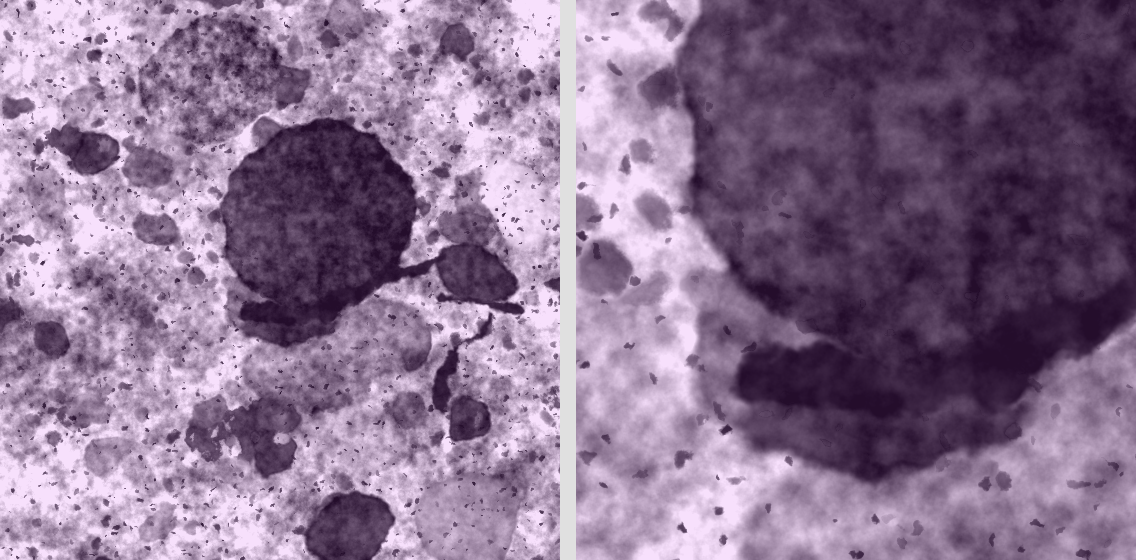
Left: the whole. Right: its middle third, enlarged.
A WebGL 2 fragment shader for this texture:

```glsl
#version 300 es
precision highp float;

uniform vec2 u_resolution;
out vec4 fragColor;

float hash(vec2 p) {
  vec3 q = fract(p.xyx * 0.1031);
  q += dot(q, q.yzx + 33.33);
  return fract((q.x + q.y) * q.z);
}

float noise(vec2 p) {
  vec2 i = floor(p), f = fract(p);
  f = f * f * (3.0 - 2.0 * f);
  return mix(mix(hash(i), hash(i + vec2(1, 0)), f.x),
             mix(hash(i + vec2(0, 1)), hash(i + vec2(1, 1)), f.x), f.y);
}

// Fractal noise centred on zero
float fbm(vec2 p) {
  float sum = 0.0, amp = 0.5;
  for (int i = 0; i < 5; i++) {
    sum += amp * (noise(p) - 0.5);
    p = mat2(1.6, 1.2, -1.2, 1.6) * p + 17.3;
    amp *= 0.55;
  }
  return sum;
}

float segment(vec2 p, vec2 a, vec2 b) {
  vec2 ab = b - a;
  return length(p - a - ab * clamp(dot(p - a, ab) / dot(ab, ab), 0.0, 1.0));
}

// Lays one elliptical grain with a thin dark rim over the tone
void grain(inout float tone, vec2 offset, vec2 radii, float angle, float level, float grit, float opacity) {
  float c = cos(angle), s = sin(angle);
  vec2 q = mat2(c, -s, s, c) * offset / radii;
  float reach = min(radii.x, radii.y);
  float d = (length(q) - 1.0) * reach;
  float edge = min(0.004, reach * 0.4);
  float body = level + grit * mix(0.35, 1.0, level) - 0.07 * level * q.x;
  body -= 0.12 * smoothstep(-0.2 * reach, 0.0, d);
  tone = mix(tone, body, opacity * (1.0 - smoothstep(-edge, edge, d)));
}

// Scatters grains of random size, tilt and tone over a jittered grid
void scatter(inout float tone, vec2 p, float grit, float scale, float density, vec2 size, vec2 level, float seed) {
  vec2 home = floor(p * scale);
  for (int y = -1; y <= 1; y++)
  for (int x = -1; x <= 1; x++) {
    vec2 cell = home + vec2(x, y);
    vec2 id = cell + seed;
    if (hash(id) > density) continue;
    vec2 centre = (cell + 0.2 + 0.6 * vec2(hash(id + 31.7), hash(id + 57.1))) / scale;
    float radius = mix(size.x, size.y, hash(id + 83.9)) / scale;
    vec2 radii = radius * vec2(1.0, mix(0.55, 1.0, hash(id + 113.3)));
    grain(tone, p - centre, radii, 6.283 * hash(id + 141.1),
          mix(level.x, level.y, hash(id + 171.7)), grit, mix(0.65, 1.0, hash(id + 199.3)));
  }
}

void main() {
  vec2 p = gl_FragCoord.xy / u_resolution.y;
  float broad = fbm(p * 5.0 + 3.0);
  float medium = fbm(p * 20.0 + 40.0);
  float fine = fbm(p * 75.0 + 90.0);
  float grit = 0.55 * medium + 0.75 * fine;
  vec2 rough = p + 0.045 * vec2(fbm(p * 15.0 + 7.0), fbm(p * 15.0 + 61.0));
  vec2 ragged = p + 0.016 * vec2(fine, fbm(p * 60.0 + 131.0));

  // Pale mottled cement with ragged dark clusters
  float tone = 0.73 + 0.9 * broad + 0.85 * medium + 0.8 * fine;
  float cluster = smoothstep(0.15, 0.2, fbm(p * 8.0 + 211.0) + 0.15 * fine);
  tone = mix(tone, 0.17 + 0.5 * grit, 0.9 * cluster);

  // Scattered aggregate, coarse to small
  scatter(tone, rough, grit, 5.0, 0.5, vec2(0.24, 0.44), vec2(0.38, 1.0), 11.0);
  scatter(tone, rough, grit, 9.0, 0.35, vec2(0.2, 0.42), vec2(0.12, 0.6), 307.0);
  scatter(tone, ragged, grit, 25.0, 0.3, vec2(0.12, 0.38), vec2(0.15, 0.65), 523.0);

  // Larger stones
  grain(tone, rough - vec2(0.38, 0.86), vec2(0.125, 0.11), 0.3, 0.5, 2.0 * grit + 0.6 * broad, 0.95);
  grain(tone, rough - vec2(0.92, 0.64), vec2(0.06, 0.085), 0.4, 0.98, 0.4 * grit, 0.95);
  grain(tone, rough - vec2(0.63, 0.22), vec2(0.09, 0.07), -0.2, 0.74, grit, 0.9);
  grain(tone, rough - vec2(0.83, 0.07), vec2(0.095, 0.085), 0.1, 0.64, 0.6 * grit, 0.95);
  grain(tone, rough - vec2(0.62, 0.05), vec2(0.085, 0.06), 0.5, 0.2, grit, 1.0);
  grain(tone, rough - vec2(0.6, 0.37), vec2(0.17, 0.08), 0.25, 0.52, grit, 0.75);

  // Dark central stone, paler on its left flank
  float flank = 0.16 * smoothstep(0.5, 0.4, p.x + 0.3 * medium);
  grain(tone, rough - vec2(0.567, 0.615), vec2(0.175, 0.168), 0.5, 0.15 + flank, 1.3 * grit, 1.0);
  grain(tone, rough - vec2(0.51, 0.415), vec2(0.085, 0.027), 0.05, 0.2, grit, 1.0);
  grain(tone, rough - vec2(0.853, 0.512), vec2(0.066, 0.05), -0.2, 0.2, grit, 1.0);

  // Dark seam under the stone, with a falling branch
  float seam = segment(rough, vec2(0.44, 0.44), vec2(0.57, 0.445));
  seam = min(seam, segment(rough, vec2(0.57, 0.445), vec2(0.7, 0.505)));
  seam = min(seam, segment(rough, vec2(0.7, 0.505), vec2(0.8, 0.525)) + 0.005);
  seam = min(seam, segment(rough, vec2(0.79, 0.47), vec2(0.92, 0.455)) + 0.006);
  seam = min(seam, segment(rough, vec2(0.87, 0.44), vec2(0.81, 0.36)) + 0.009);
  seam = min(seam, segment(rough, vec2(0.81, 0.36), vec2(0.79, 0.28)) + 0.004);
  float seamMask = 1.0 - smoothstep(0.01, 0.018, seam + 0.02 * medium);
  tone = mix(tone, 0.04 + 0.25 * grit, 0.93 * seamMask);

  // Fine dark specks
  float specked = tone;
  scatter(specked, ragged, grit, 75.0, 0.24, vec2(0.12, 0.34), vec2(0.1, 0.45), 811.0);
  tone = min(tone, specked);

  fragColor = vec4(mix(vec3(0.14, 0.05, 0.17), vec3(0.97, 0.88, 0.99), clamp(tone, 0.0, 1.0)), 1.0);
}
```
